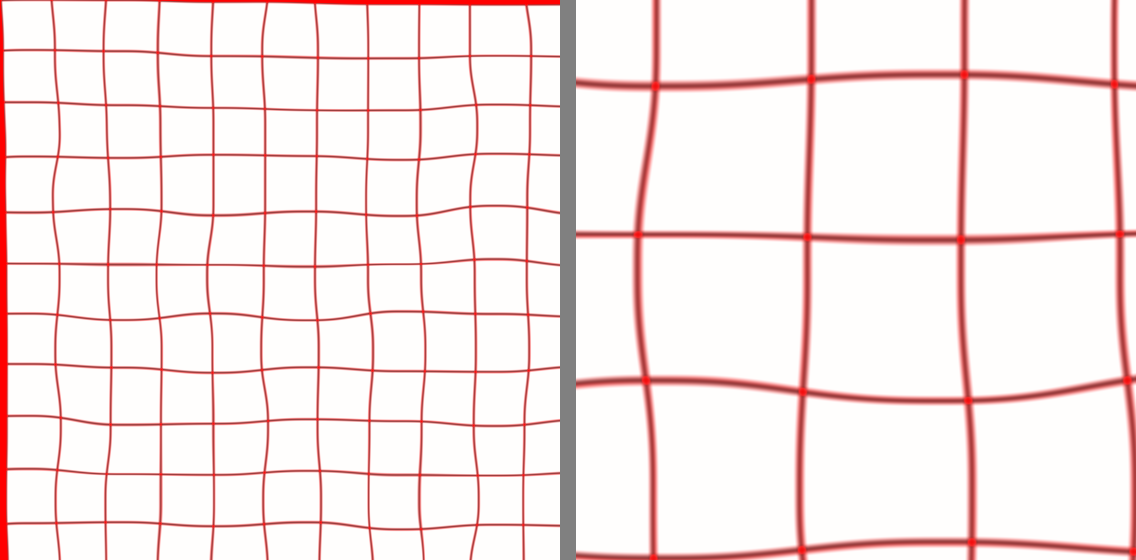
Left, the full canvas; right, a detail of the centre.
This pattern is drawn by a three.js fragment shader. Its source:

```glsl
// Hand-drawn red grid on white paper: evenly spaced lines are bent by smooth
// noise, each with a dark core and a pale red fringe, brighter at crossings.
// Beyond the first line at the left and top, the sheet is filled with red.
varying vec2 vUv;

const float PITCH = 0.0937;
const float LINE_REACH = 0.0042;
const float CORE_REACH = 0.0034;
const float WOBBLE = 0.0095;
const vec3 PAPER = vec3(1.0, 0.996, 0.994);
const vec3 RED = vec3(1.0, 0.0, 0.0);
const vec3 DARK_RED = vec3(0.48, 0.0, 0.0);

float hash(vec2 p) {
  vec3 q = fract(vec3(p.xyx) * 0.1031);
  q += dot(q, q.yzx + 33.33);
  return fract((q.x + q.y) * q.z);
}

// Smooth value noise from -1 to 1
float noise(vec2 p) {
  vec2 cell = floor(p);
  vec2 f = fract(p);
  f = f * f * f * (f * (f * 6.0 - 15.0) + 10.0);
  float low = mix(hash(cell), hash(cell + vec2(1.0, 0.0)), f.x);
  float high = mix(hash(cell + vec2(0.0, 1.0)), hash(cell + 1.0), f.x);
  return 2.0 * mix(low, high, f.y) - 1.0;
}

// Offset of the grid: slow drift near the edges plus local wobble
vec2 bend(vec2 p) {
  float leftDrift = smoothstep(0.12, 0.4, p.y) * (1.0 - smoothstep(0.0, 0.35, p.x));
  float topDrift = smoothstep(0.45, 0.65, p.x) * (1.0 - smoothstep(0.0, 0.4, p.y));
  vec2 drift = vec2(0.003 + 0.008 * leftDrift, 0.002 + 0.004 * topDrift);
  vec2 wobble = vec2(noise(p * vec2(8.0, 7.5) + 17.3),
                     noise(p * vec2(6.0, 8.0) + 61.7));
  // Calmer wobble along the red borders
  vec2 calm = mix(vec2(0.4), vec2(1.0), smoothstep(0.0, 0.1, p));
  return drift + WOBBLE * wobble * calm;
}

// Signed distance to the nearest grid line
float lineOffset(float x, float pitch) {
  return (fract(x / pitch + 0.5) - 0.5) * pitch;
}

float falloff(float d, float reach) {
  return 1.0 - smoothstep(0.0, reach, abs(d));
}

void main() {
  // Measure from the upper left corner
  vec2 p = vec2(vUv.x, 1.0 - vUv.y);
  vec2 grid = p - bend(p);
  vec2 d = vec2(lineOffset(grid.x, PITCH), lineOffset(grid.y, PITCH));

  // Ink coverage and off-centre dark cores
  vec2 ink = vec2(falloff(d.x, LINE_REACH), falloff(d.y, LINE_REACH));
  float shift = 0.0007 * noise(p * 9.0 + 5.1);
  vec2 core = vec2(falloff(d.x - shift, CORE_REACH),
                   falloff(d.y - shift, CORE_REACH));
  float crossing = smoothstep(0.1, 0.6, ink.x * ink.y);
  float coverage = 1.0 - (1.0 - 0.76 * ink.x) * (1.0 - 0.76 * ink.y);
  float darkness = max(0.85 * core.x, core.y) * (1.0 - 0.9 * crossing);

  vec3 inkColor = mix(RED, DARK_RED, darkness);
  vec3 color = mix(PAPER, inkColor, coverage);

  // Solid border outside the first lines
  float outside = 1.0 - smoothstep(-0.001, 0.001, min(grid.x, grid.y));
  gl_FragColor = vec4(mix(color, RED, outside), 1.0);
}
```
